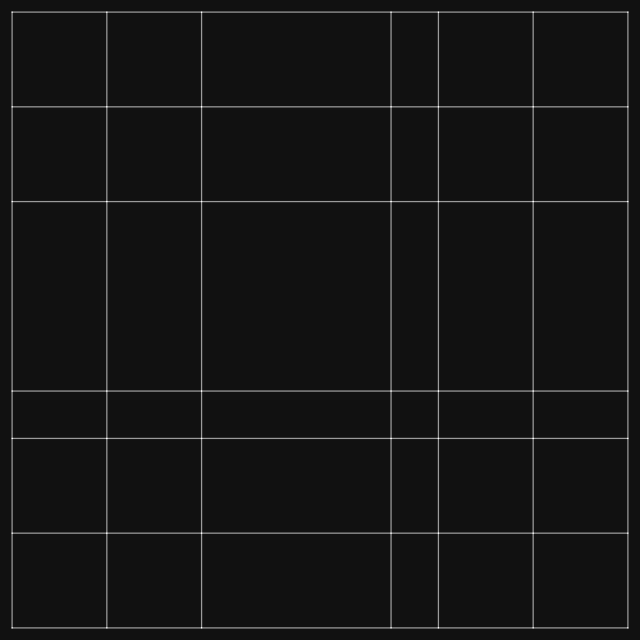
A Shadertoy shader for this pattern:

```glsl
const vec3 BACKGROUND = vec3(0.067);
const vec3 LINE_GLOW = vec3(0.54);
const float MARGIN = 0.0189;
const float LINE_WIDTH = 1.0 / 512.0;
const float TOTAL_UNITS = 6.5;

// Line offsets: unit steps, one double cell, then one half cell
float lineOffset(int index) {
    float units = float(index);
    if (index > 2) units += 1.0;
    if (index > 3) units -= 0.5;
    return units / TOTAL_UNITS;
}

// Antialiased coverage of a band of the given half width
float band(float dist, float halfWidth, float pixel) {
    float peak = min(1.0, 2.0 * halfWidth / pixel);
    return clamp(0.5 + (halfWidth - abs(dist)) / pixel, 0.0, peak);
}

// Summed coverage of all lines crossing one axis
float gridLines(float coord, float pixel) {
    float coverage = 0.0;
    for (int i = 0; i < 7; i++) {
        float place = mix(MARGIN, 1.0 - MARGIN, lineOffset(i));
        coverage += band(coord - place, 0.5 * LINE_WIDTH, pixel);
    }
    return coverage;
}

void mainImage(out vec4 fragColor, in vec2 fragCoord) {
    vec2 pixel = 1.0 / iResolution.xy;
    vec2 uv = fragCoord * pixel;
    uv.y = 1.0 - uv.y;

    // Lines stop at the outer frame
    float frameHalf = 0.5 - MARGIN + 0.5 * LINE_WIDTH;
    float vertical = gridLines(uv.x, pixel.x) * band(uv.y - 0.5, frameHalf, pixel.y);
    float horizontal = gridLines(uv.y, pixel.y) * band(uv.x - 0.5, frameHalf, pixel.x);

    // Crossings add up to brighter nodes
    vec3 color = BACKGROUND + LINE_GLOW * (vertical + horizontal);
    fragColor = vec4(min(color, 1.0), 1.0);
}
```
